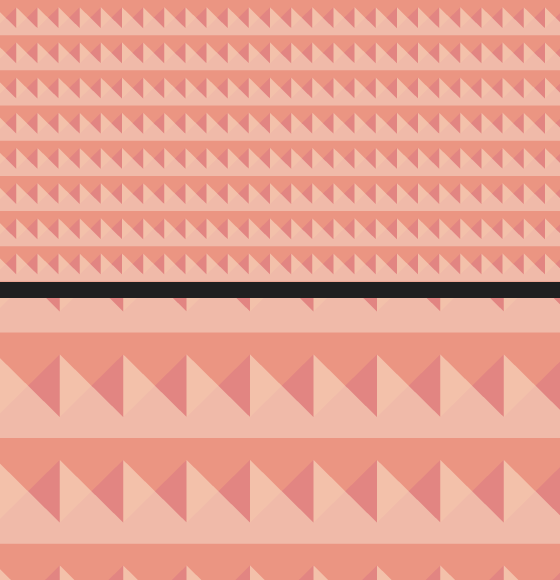
Top, the full canvas; bottom, a detail of the centre.
This pattern is drawn by a Shadertoy shader. Its source:

```glsl
// Rows of four-sided studs, seen from above, between coral and pale pink bands.
// Two diagonals split each cell into four facets; the upper and lower facets
// run on into the bands. Edges are smoothed by averaging a grid of samples.

#define COLUMNS 26.483
#define ROWS 8.017
#define COLUMN_SHIFT 0.769
#define STUD_TOP 0.207
#define STUD_BOTTOM 0.800
#define SAMPLES 4
#define CORAL vec3(0.922, 0.584, 0.510)
#define PALE vec3(0.941, 0.730, 0.664)
#define PEACH vec3(0.953, 0.757, 0.667)
#define ROSE vec3(0.886, 0.522, 0.510)

// Colour at a canvas position, with y measured downward from the top edge.
vec3 studColour(vec2 canvas) {
    float across = fract(canvas.x * COLUMNS - COLUMN_SHIFT);
    float down = fract(canvas.y * ROWS);
    float studDown = (down - STUD_TOP) / (STUD_BOTTOM - STUD_TOP);

    // Which side of each diagonal the point lies on
    bool aboveFalling = across > studDown;
    bool aboveRising = across + studDown < 1.0;

    // Lit facet faces left, shaded facet faces right
    vec3 upper = aboveRising ? CORAL : ROSE;
    vec3 lower = aboveRising ? PEACH : PALE;
    return aboveFalling ? upper : lower;
}

void mainImage(out vec4 fragColor, in vec2 fragCoord) {
    vec3 total = vec3(0.0);

    // Average evenly spaced samples over the pixel
    for (int j = 0; j < SAMPLES; j++) {
        for (int i = 0; i < SAMPLES; i++) {
            vec2 offset = (vec2(i, j) + 0.5) / float(SAMPLES) - 0.5;
            vec2 canvas = (fragCoord + offset) / iResolution.xy;
            total += studColour(vec2(canvas.x, 1.0 - canvas.y));
        }
    }

    fragColor = vec4(total / float(SAMPLES * SAMPLES), 1.0);
}
```
